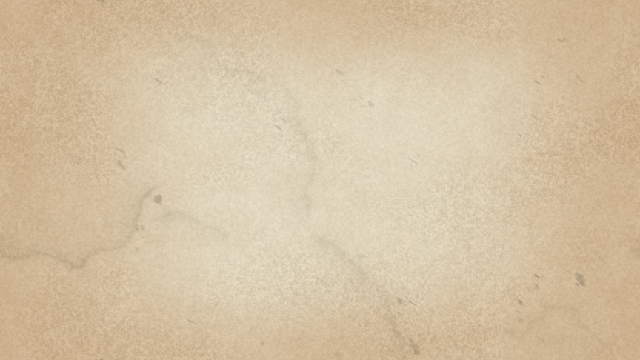
This texture is drawn by a Shadertoy shader. Its source:

```glsl
const float TAU = 6.2831853;
const vec2 SHEET = vec2(16.0, 9.0);
const vec3 CREAM = vec3(0.882, 0.842, 0.744);
const vec3 TAN = vec3(0.790, 0.672, 0.528);
const vec3 STAIN_TINT = vec3(0.80, 0.85, 0.95);

float hash(vec2 cell, float seed) {
    uvec2 q = uvec2(cell) * uvec2(1597u, 3571u);
    uint h = q.x ^ (q.y + uint(seed) * 7919u);
    h = (h ^ (h >> 15)) * 73244475u;
    h = (h ^ (h >> 13)) * 73244475u;
    return float((h ^ (h >> 16)) & 65535u) / 65535.0;
}

// Value noise that wraps after a whole number of cells
float noise(vec2 uv, vec2 cells, float seed) {
    vec2 p = uv * cells;
    vec2 i = floor(p);
    vec2 f = p - i;
    f = f * f * (3.0 - 2.0 * f);
    vec2 a = mod(i, cells);
    vec2 b = mod(i + 1.0, cells);
    return mix(mix(hash(a, seed), hash(vec2(b.x, a.y), seed), f.x),
               mix(hash(vec2(a.x, b.y), seed), hash(b, seed), f.x), f.y);
}

float fbm(vec2 uv, vec2 cells, float seed) {
    float sum = 0.0;
    float gain = 0.5;
    for (int k = 0; k < 5; k++) {
        sum += gain * noise(uv, cells, seed + float(k));
        cells *= 2.0;
        gain *= 0.5;
    }
    return sum / 0.96875;
}

// Arc of a dried water stain: crisp outside, soft inside
float tideLine(vec2 p, vec2 centre, float radius, float degrees, float spread, float wobble) {
    vec2 d = (fract((p - centre) / SHEET + 0.5) - 0.5) * SHEET;
    float angle = radians(degrees);
    float facing = dot(d, vec2(cos(angle), sin(angle))) / max(length(d), 0.001);
    float limit = cos(radians(spread));
    float arc = smoothstep(limit, mix(limit, 1.0, 0.4), facing);
    float x = length(d) - radius + wobble;
    float line = exp(-abs(x) / (x > 0.0 ? 0.05 : 0.12));
    float wash = exp(-abs(x) / (x > 0.0 ? 0.10 : 0.60));
    return arc * (0.6 * line + 0.4 * wash);
}

// Tan towards the borders, cream in the middle
float borderTone(vec2 uv) {
    vec2 c = 0.5 + 0.5 * cos(TAU * uv);
    return 1.0 - (1.0 - 0.82 * c.x * c.x) * (1.0 - 0.70 * c.y * c.y * c.y);
}

float stains(vec2 uv) {
    vec2 p = uv * SHEET;
    float scallop = abs(noise(uv, SHEET, 31.0) - 0.5);
    float wobble = 1.3 * (fbm(uv, SHEET, 41.0) - 0.5) + 0.5 * scallop;
    float s = 0.55 * tideLine(p, vec2(4.6, 4.4), 3.4, 38.0, 62.0, wobble);
    s += 0.65 * tideLine(p, vec2(5.5, -1.0), 4.9, 37.0, 26.0, 0.4 * wobble);
    s += 0.85 * tideLine(p, vec2(0.8, 6.0), 3.7, -67.0, 44.0, wobble);
    s += 0.65 * tideLine(p, vec2(4.4, 2.7), 1.2, 65.0, 62.0, 0.6 * wobble);
    s += 0.55 * tideLine(p, vec2(13.6, -0.4), 1.6, 75.0, 64.0, wobble);
    return s * (0.55 + 0.7 * noise(uv, SHEET, 53.0));
}

// Small scratched specks gathered in rare clumps
float scuffs(vec2 uv) {
    float clump = smoothstep(0.78, 0.95, noise(uv, SHEET * 2.0, 61.0));
    clump *= smoothstep(0.52, 0.72, noise(uv, SHEET, 67.0));
    vec2 slanted = vec2(uv.x, fract(uv.y + uv.x));
    return clump * smoothstep(0.60, 0.85, noise(slanted, SHEET * vec2(7.0, 14.0), 71.0));
}

float grain(vec2 uv) {
    float fine = noise(uv, SHEET * 26.0, 81.0) - 0.5;
    float coarse = noise(uv, SHEET * 14.0, 83.0) - 0.5;
    return 0.65 * fine + 0.35 * coarse;
}

void mainImage(out vec4 fragColor, in vec2 fragCoord) {
    vec2 uv = fragCoord / iResolution.xy;
    float clouds = fbm(uv, vec2(5.0, 3.0), 11.0) - 0.5;
    float mottle = fbm(uv, SHEET * 2.0, 21.0) - 0.5;

    // Paper tone with uneven ageing
    float age = borderTone(uv) + 0.40 * clouds + 0.20 * mottle;
    vec3 color = mix(CREAM, TAN, clamp(age, -0.05, 1.08));

    // Stains and wear
    color *= 1.0 - 0.13 * stains(uv) * STAIN_TINT;
    color *= 1.0 - 0.16 * scuffs(uv);

    // Fibrous grain, stronger in worn patches
    float worn = smoothstep(0.35, 0.70, fbm(uv, vec2(8.0, 5.0), 91.0));
    color += grain(uv) * mix(0.07, 0.13, worn) - 0.008 * worn;

    fragColor = vec4(clamp(color, 0.0, 1.0), 1.0);
}
```
